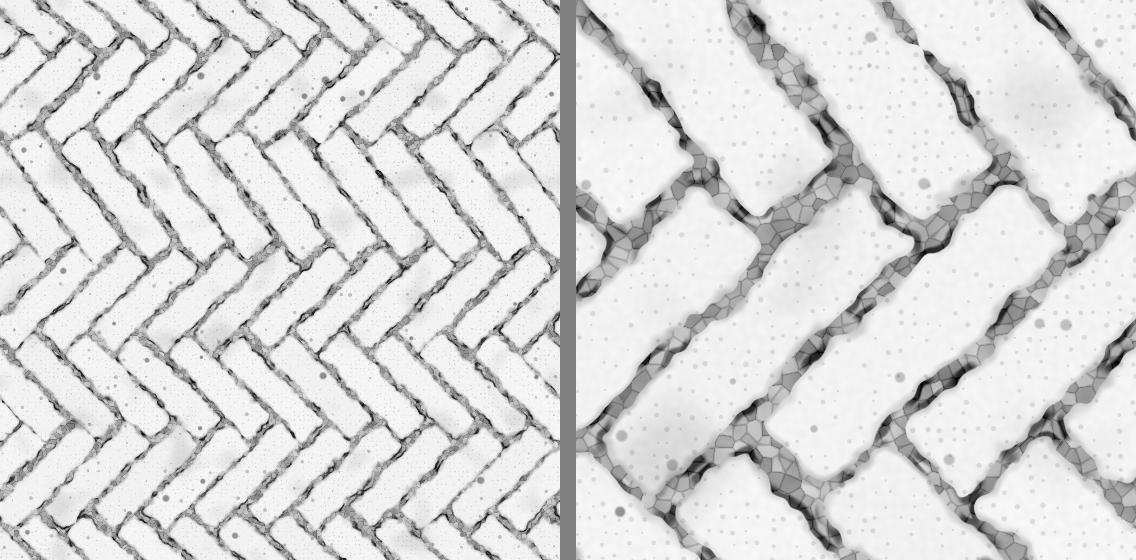
Left: the whole. Right: its middle third, enlarged.
Give the GLSL for this texture, as a Shadertoy shader.

```glsl
const float COLUMNS = 11.0;
const float ROWS = 6.0;
const float PITCH = 1.0 / COLUMNS;
const float RUN = 0.16;            // sideways travel of a brick across its row
const float HALF_JOINT = 0.0052;
const float ROW_EDGES[6] = float[6](0.068, 0.228, 0.388, 0.546, 0.759, 0.919);

float hash(vec2 p, float seed) {
    vec3 q = fract(p.xyx * vec3(0.1031, 0.1030, 0.0973) + seed * 0.137);
    q += dot(q, q.yzx + 33.33);
    return fract((q.x + q.y) * q.z);
}

float cornerSlope(vec2 lattice, vec2 offset, float cells, float seed) {
    float angle = 6.2832 * hash(mod(lattice + offset, cells), seed);
    return angle;
}

// Gradient noise that wraps over the unit square
float gradientNoise(vec2 uv, float cells, float seed) {
    vec2 i = floor(uv * cells), f = fract(uv * cells);
    vec2 blend = f * f * f * (f * (f * 6.0 - 15.0) + 10.0);
    vec4 value;
    for (int k = 0; k < 4; k++) {
        vec2 corner = vec2(k % 2, k / 2);
        float angle = cornerSlope(i, corner, cells, seed);
        value[k] = dot(vec2(cos(angle), sin(angle)), f - corner);
    }
    return mix(mix(value.x, value.y, blend.x), mix(value.z, value.w, blend.x), blend.y);
}

// Scattered round marks, one candidate per cell
float dots(vec2 uv, float cells, float density, float seed) {
    vec2 id = mod(floor(uv * cells), cells);
    vec2 center = 0.3 + 0.4 * vec2(hash(id, seed), hash(id, seed + 1.0));
    float radius = mix(0.1, 0.28, hash(id, seed + 2.0));
    float spot = 1.0 - smoothstep(0.5 * radius, radius, length(fract(uv * cells) - center));
    return spot * step(hash(id, seed + 3.0), density);
}

// Wrapped cells: x = gap to the cell border, y = random tone
vec2 pebbles(vec2 uv, float cells) {
    vec2 i = floor(uv * cells), f = fract(uv * cells);
    float nearest = 9.0, second = 9.0, tone = 0.0;
    for (int k = 0; k < 9; k++) {
        vec2 offset = vec2(k % 3, k / 3) - 1.0;
        vec2 id = mod(i + offset, cells);
        float d = length(offset + vec2(hash(id, 21.0), hash(id, 22.0)) - f);
        second = min(second, max(d, nearest));
        if (d < nearest) { nearest = d; tone = hash(id, 23.0); }
    }
    return vec2(second - nearest, tone);
}

float rowEdge(float row) {
    return ROW_EDGES[int(mod(row, ROWS))] + floor(row / ROWS);
}

float roundedBox(vec2 p, vec2 halfSize, float radius) {
    vec2 q = abs(p) - halfSize + radius;
    return length(max(q, 0.0)) + min(max(q.x, q.y), 0.0) - radius;
}

// x = signed distance to the nearest brick, yz = its wrapped id
vec3 nearestBrick(vec2 p) {
    float band = -1.0;
    for (int k = 0; k < 6; k++) band += step(ROW_EDGES[k], p.y);
    vec3 best = vec3(9.0, 0.0, 0.0);
    for (float row = band - 1.0; row < band + 1.5; row++) {
        float bottom = rowEdge(row), height = rowEdge(row + 1.0) - bottom;
        bool rising = mod(row, 2.0) < 0.5;
        float shift = rising ? 0.86 : 0.31;
        vec2 span = vec2(rising ? RUN : -RUN, height);
        float y = p.y - bottom - 0.5 * height;
        float middle = round((p.x - y * span.x / height) / PITCH - shift);
        for (float col = middle - 1.0; col < middle + 1.5; col++) {
            vec2 id = vec2(mod(col, COLUMNS), mod(row, ROWS));
            vec2 jitter = vec2(hash(id, 1.0), hash(id, 2.0)) - 0.5;
            vec2 q = vec2(p.x - (col + shift) * PITCH, y) - 0.006 * jitter;
            vec2 axis = normalize(span + 0.008 * (hash(id, 3.0) - 0.5));
            vec2 local = vec2(dot(q, axis), dot(q, vec2(-axis.y, axis.x)));
            vec2 halfSize = 0.5 * vec2(length(span), PITCH * axis.y) - HALF_JOINT;
            halfSize -= vec2(0.006, 0.003) * (vec2(hash(id, 4.0), hash(id, 5.0)) - 0.5);
            float d = roundedBox(local, halfSize, mix(0.004, 0.013, hash(id, 6.0)));
            if (d < best.x) best = vec3(d, id);
        }
    }
    return best;
}

// Dark gritty filling, deepest where it meets the bricks
float jointTone(vec2 uv, float d) {
    vec2 grit = pebbles(uv, 120.0);
    float tone = mix(0.54, 0.80, grit.y) - 0.14 * (1.0 - smoothstep(0.0, 0.22, grit.x));
    tone += 0.12 * gradientNoise(uv, 60.0, 31.0);
    float crevice = 1.0 - smoothstep(0.0008, 0.0035, abs(d - 0.0018));
    return tone - 0.42 * crevice * smoothstep(-0.05, 0.3, gradientNoise(uv, 45.0, 32.0));
}

// Pale face with worn rims, smudges, pores and pits
float faceTone(vec2 uv, float d, vec2 id) {
    float tone = 0.962 - 0.02 * hash(id, 7.0);
    float rim = 1.0 - smoothstep(0.0, 0.0055, -d);
    tone -= rim * (0.13 + 0.2 * gradientNoise(uv, 40.0, 41.0));
    tone -= 0.09 * smoothstep(0.12, 0.6, gradientNoise(uv, 14.0, 42.0));
    tone += 0.025 * gradientNoise(uv, 190.0, 43.0);
    tone -= 0.10 * dots(uv, 130.0, 0.3 + 0.4 * hash(id, 8.0), 44.0);
    tone -= 0.20 * dots(uv, 60.0, 0.06, 48.0);
    return tone - 0.38 * dots(uv, 32.0, 0.045, 52.0);
}

void mainImage(out vec4 fragColor, in vec2 fragCoord) {
    vec2 uv = fragCoord / iResolution.xy;
    float pixel = 1.0 / iResolution.y;
    // Chipped outlines
    vec2 warp = vec2(gradientNoise(uv, 22.0, 11.0), gradientNoise(uv, 22.0, 12.0));
    vec3 brick = nearestBrick(fract(uv + 0.007 * warp));
    float d = brick.x + 0.005 * gradientNoise(uv, 38.0, 13.0) + 0.004 * gradientNoise(uv, 95.0, 14.0);
    float tone = mix(faceTone(uv, d, brick.yz), jointTone(uv, d), smoothstep(-pixel, pixel, d));
    fragColor = vec4(vec3(clamp(tone, 0.0, 1.0)), 1.0);
}
```
